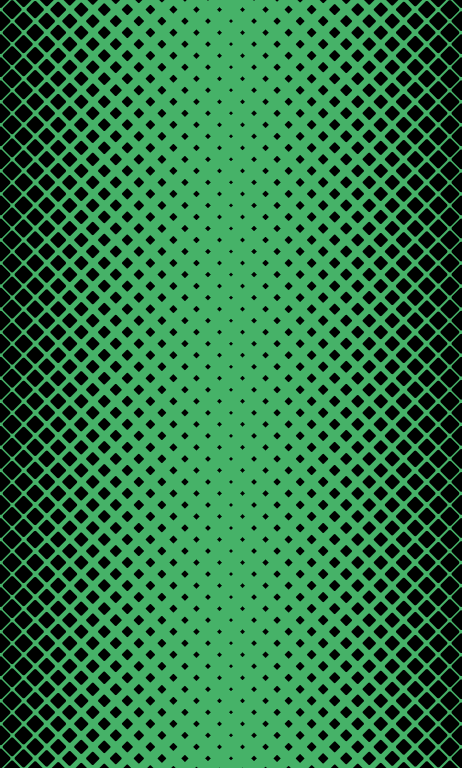
Write a Shadertoy shader that draws this pattern.

```glsl
// Halftone screen of rounded black diamonds on green, growing from the centre line to both sides.

const vec3 GREEN = vec3(0.273, 0.698, 0.408);
const vec3 BLACK = vec3(0.0, 0.004, 0.0);
const float CELL = 0.03;                  // dot spacing, in canvas heights
const vec2 ANCHOR = vec2(0.5, 0.4925);    // one dot centre, in canvas fractions
const float MIN_HALF = 0.085;             // half side of the centre dots, in grid steps
const float MAX_HALF = 0.465;             // half side of the dots at the sides
const float ROUNDING = 0.28;              // corner radius as a share of the half side

// Signed distance to a square with rounded corners.
float roundedSquare(vec2 p, float halfSide, float radius) {
    vec2 d = abs(p) - halfSide + radius;
    return length(max(d, 0.0)) + min(max(d.x, d.y), 0.0) - radius;
}

void mainImage(out vec4 fragColor, in vec2 fragCoord) {
    float cellSize = CELL * iResolution.y;
    vec2 p = (fragCoord - ANCHOR * iResolution.xy) / cellSize;

    // Diagonal grid, one dot on every whole number pair
    vec2 grid = vec2(p.x + p.y, p.y - p.x);
    vec2 id = floor(grid + 0.5);

    // Dot size follows the distance of its centre from the middle column
    float dotX = 0.5 * (id.x - id.y) * cellSize;
    float spread = min(abs(dotX) / (0.5 * iResolution.x), 1.0);
    float halfSide = mix(MIN_HALF, MAX_HALF, spread);

    // Coverage over one pixel
    float dist = roundedSquare(grid - id, halfSide, ROUNDING * halfSide);
    float pixel = sqrt(2.0) / cellSize;
    float ink = clamp(0.5 - dist / pixel, 0.0, 1.0);

    fragColor = vec4(mix(GREEN, BLACK, ink), 1.0);
}
```
